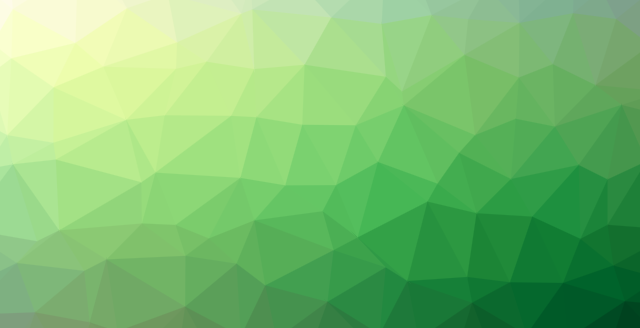
A WebGL 1 fragment shader for this background:

```glsl
precision highp float;
// Low-poly mesh of flat triangles, shaded from pale cream (top left) to deep green (bottom right).

uniform vec2 u_resolution;

#define COLUMNS 13.0      // mesh cells across the canvas
#define JITTER 0.84       // spread of each vertex inside its cell
#define SEED 7.0          // picks the scatter
#define EDGE_PIXELS 1.2   // width of the smoothed edges
#define VIVID 0.05        // extra green through the middle rows
#define WARMTH 0.055      // blue removed below the top rows

vec2 hash2(vec2 p) {
  vec3 q = fract((p.xyx + SEED) * vec3(0.1031, 0.1030, 0.0973));
  q += dot(q, q.yzx + 33.33);
  return fract((q.xx + q.yz) * q.zy);
}

vec2 meshVertex(vec2 cell) {
  return cell + 0.5 + (hash2(cell) - 0.5) * JITTER;
}

float cross2(vec2 a, vec2 b) {
  return a.x * b.y - a.y * b.x;
}

// Weight of one colour stop, a tent around its index
float tent(float s, float index) {
  return max(0.0, 1.0 - abs(s - index));
}

// Nine-stop ramp from cream through leaf green to forest green
vec3 greenRamp(float t) {
  float s = clamp(t, 0.0, 1.0) * 8.0;
  return vec3(1.00, 1.00, 0.90) * tent(s, 0.0)
       + vec3(0.97, 0.99, 0.73) * tent(s, 1.0)
       + vec3(0.85, 0.94, 0.64) * tent(s, 2.0)
       + vec3(0.68, 0.87, 0.56) * tent(s, 3.0)
       + vec3(0.47, 0.78, 0.47) * tent(s, 4.0)
       + vec3(0.25, 0.67, 0.36) * tent(s, 5.0)
       + vec3(0.14, 0.52, 0.26) * tent(s, 6.0)
       + vec3(0.00, 0.41, 0.22) * tent(s, 7.0)
       + vec3(0.00, 0.27, 0.16) * tent(s, 8.0);
}

// Average of a horizontal and a vertical ramp, with a slight tint by height
vec3 meshColor(vec2 uv) {
  uv = clamp(uv, 0.0, 1.0);
  vec3 color = 0.5 * (greenRamp(uv.x) + greenRamp(uv.y));
  float middle = 4.0 * uv.y * (1.0 - uv.y);
  float below = smoothstep(0.0, 0.3, uv.y);
  return color + vec3(-0.005, VIVID * middle - 0.015, 0.015 - WARMTH * below);
}

// Signed distance to the line a-b, positive on its left side
float edgeDistance(vec2 p, vec2 a, vec2 b) {
  return cross2(b - a, p - a) / max(length(b - a), 0.0001);
}

// Adds one triangle as colour times coverage, with coverage in alpha
vec4 triangle(vec2 p, vec2 a, vec2 b, vec2 c, vec2 gridSize, float blur) {
  float side = sign(cross2(b - a, c - a));
  float d = min(min(side * edgeDistance(p, a, b), side * edgeDistance(p, b, c)),
                side * edgeDistance(p, c, a));
  float coverage = clamp(d / blur + 0.5, 0.0, 1.0);
  return vec4(meshColor((a + b + c) / (3.0 * gridSize)), 1.0) * coverage;
}

// True when the diagonal a-c lies inside the quad a, b, c, d
bool splits(vec2 a, vec2 b, vec2 c, vec2 d) {
  return cross2(c - a, b - a) * cross2(c - a, d - a) < 0.0;
}

void main() {
  // Grid space: square cells counted from the top left
  float cellsPerPixel = COLUMNS / u_resolution.x;
  vec2 gridSize = u_resolution * cellsPerPixel;
  vec2 p = gl_FragCoord.xy * cellsPerPixel;
  p.y = gridSize.y - p.y;
  float blur = EDGE_PIXELS * cellsPerPixel;
  vec2 base = floor(p - 0.5);

  // Nearby quads, each cut along its shorter valid diagonal
  vec4 sum = vec4(0.0);
  for (int j = -1; j <= 1; j++) {
    for (int i = -1; i <= 1; i++) {
      vec2 cell = base + vec2(float(i), float(j));
      vec2 a = meshVertex(cell);
      vec2 b = meshVertex(cell + vec2(1.0, 0.0));
      vec2 c = meshVertex(cell + vec2(1.0, 1.0));
      vec2 d = meshVertex(cell + vec2(0.0, 1.0));
      bool shorter = distance(a, c) < distance(b, d);
      if (splits(a, b, c, d) && (shorter || !splits(b, c, d, a))) {
        sum += triangle(p, a, b, c, gridSize, blur);
        sum += triangle(p, a, c, d, gridSize, blur);
      } else {
        sum += triangle(p, a, b, d, gridSize, blur);
        sum += triangle(p, b, c, d, gridSize, blur);
      }
    }
  }
  vec3 color = sum.a > 0.001 ? sum.rgb / sum.a : meshColor(p / gridSize);
  gl_FragColor = vec4(clamp(color, 0.0, 1.0), 1.0);
}
```
